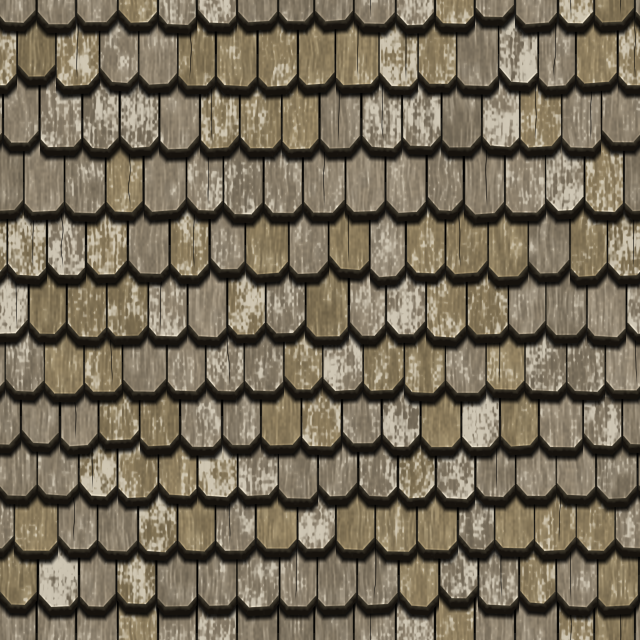
Write a WebGL 2 fragment shader that draws this texture.

```glsl
#version 300 es
precision highp float;
// Weathered wooden roof shingles: 11 rows of 16 tiles with chamfered lower corners.
// Rows are painted from the eaves upward, each casting a shadow on the row below,
// then its thick cut edge, then its grained face with pale bleached patches.
uniform vec2 u_resolution;
out vec4 fragColor;

#define ROWS 11
#define COLUMNS 16.0
#define THICKNESS 0.0135
#define GAP 0.0017
#define CHAMFER vec2(0.015, 0.017)
#define SHADOW_REACH 0.011
#define WEAR 0.38
#define EDGE_JITTER 0.11

const float TAU = 6.2831853;
const vec3 BLACK_EDGE = vec3(0.085, 0.07, 0.052);
const vec3 BROWN_EDGE = vec3(0.24, 0.22, 0.17);
const vec3 DARK_WOOD = vec3(0.44, 0.40, 0.33);
const vec3 MID_WOOD = vec3(0.56, 0.51, 0.43);
const vec3 PALE_WOOD = vec3(0.65, 0.61, 0.54);
const vec3 BLEACHED = vec3(0.84, 0.81, 0.74);

float hash(vec2 p) {
    vec3 q = fract(vec3(p.xyx) * 0.1031);
    q += dot(q, q.yzx + 33.33);
    return fract((q.x + q.y) * q.z);
}

float noise(vec2 p) {
    vec2 i = floor(p), f = fract(p);
    f = f * f * (3.0 - 2.0 * f);
    return mix(mix(hash(i), hash(i + vec2(1, 0)), f.x),
               mix(hash(i + vec2(0, 1)), hash(i + vec2(1, 1)), f.x), f.y);
}

// Lowest line of a row, measured down from the top; spacing swells and shrinks.
float rowBottom(float row) {
    float t = row / float(ROWS);
    return t + 0.049 + 0.0165 * (1.0 - cos(TAU * t)) + 0.0045 * sin(TAU * t);
}

// Rows alternate by half a tile, with a slow sideways drift.
float rowPhase(float row) {
    return 1.05 + 0.5 * row - 0.15 * cos(0.7 * row);
}

float seam(float column, float row) {
    return column + EDGE_JITTER * (hash(vec2(mod(column, COLUMNS) + 7.0, row + 31.0)) - 0.5);
}

// Upright strip with chamfered lower corners; p.y is the height above its lower end.
float tileDistance(vec2 p, float halfWidth, vec2 cut) {
    float side = abs(p.x) - halfWidth;
    float corner = ((side + cut.x) * cut.y - p.y * cut.x) / length(cut);
    return max(max(side, -p.y), corner);
}

vec3 woodFace(vec2 p, vec2 id, float d) {
    float tone = hash(id + 3.0), wear = hash(id + 17.0);
    vec2 q = p + 5.0 * vec2(hash(id + 41.0), hash(id + 53.0)) + 1.0;
    float bend = 0.004 * noise(q * 35.0);
    float grain = noise(vec2((q.x + bend) * 330.0, q.y * 38.0));
    float speck = noise(q * vec2(290.0, 190.0));
    float patches = noise(q * vec2(55.0, 38.0));
    vec3 color = mix(DARK_WOOD, MID_WOOD, 0.35 + 0.65 * tone);
    color = mix(color, PALE_WOOD, 0.65 * smoothstep(0.3, 0.9, 0.5 * patches + 0.5 * grain));
    color *= 0.84 + 0.2 * grain + 0.13 * speck;
    color *= mix(vec3(1), vec3(1.0, 0.97, 0.86), step(0.6, hash(id + 61.0)));
    // Bleached flakes, concentrated on the most worn tiles
    float flakes = 0.4 * speck + 0.25 * grain + 0.35 * patches + WEAR * (wear * wear - 0.4);
    color = mix(color, BLEACHED, 0.85 * smoothstep(0.5, 0.82, flakes));
    // Occasional split along the grain
    float crackX = 0.03 * (hash(id + 71.0) - 0.5) + bend;
    float crack = smoothstep(0.0014, 0.0003, abs(p.x - crackX)) * step(0.78, hash(id + 83.0));
    color *= 1.0 - 0.55 * crack * smoothstep(0.005, 0.03, p.y);
    // Lighter worn rim along the lower cut
    float rim = smoothstep(-0.0035, -0.001, d) * smoothstep(0.022, 0.012, p.y);
    return color * (1.0 + 0.14 * rim);
}

void main() {
    vec2 uv = gl_FragCoord.xy / u_resolution;
    float down = 1.0 - uv.y;
    float aa = 0.75 / min(u_resolution.x, u_resolution.y);
    vec3 color = BLACK_EDGE;

    for (int i = ROWS + 1; i >= 0; i--) {
        float level = float(i), bottom = rowBottom(level);
        if (down > bottom + 0.03 || down < rowBottom(level - 1.0) - 0.06) continue;

        // Tile under this point, between two uneven seams
        float row = mod(level, float(ROWS));
        float x = uv.x * COLUMNS - rowPhase(row);
        float column = floor(x);
        if (x < seam(column, row)) column -= 1.0;
        else if (x > seam(column + 1.0, row)) column += 1.0;
        float left = seam(column, row), right = seam(column + 1.0, row);
        vec2 id = vec2(mod(column, COLUMNS), row);

        // Local position, with uneven length and a slightly tilted lower end
        vec2 p = vec2((x - 0.5 * (left + right)) / COLUMNS, bottom - THICKNESS - down);
        p.y += 0.007 * (hash(id + 5.0) - 0.5) - 0.010 * step(0.94, hash(id + 11.0));
        p.y += p.x * 0.16 * (hash(id + 23.0) - 0.5);
        float halfWidth = 0.5 * (right - left) / COLUMNS - GAP * (0.6 + 0.7 * hash(id + 29.0));
        vec2 cut = CHAMFER * (0.7 + 0.55 * hash(id + vec2(37.0, step(0.0, p.x) * 19.0)));

        float face = tileDistance(p, halfWidth, cut);
        float body = tileDistance(p + vec2(0.0, THICKNESS), halfWidth + 0.0006, cut);
        color *= mix(0.13, 1.0, smoothstep(0.001, SHADOW_REACH, body));
        float fade = smoothstep(0.0, 0.009, face) + 0.5 * noise(p * 220.0 + id * 9.0) - 0.1;
        vec3 edge = mix(BROWN_EDGE, BLACK_EDGE, clamp(fade, 0.0, 1.0));
        color = mix(color, edge, smoothstep(aa, -aa, body));
        color = mix(color, woodFace(p, id, face), smoothstep(aa, -aa, face));
    }
    fragColor = vec4(color, 1.0);
}
```
